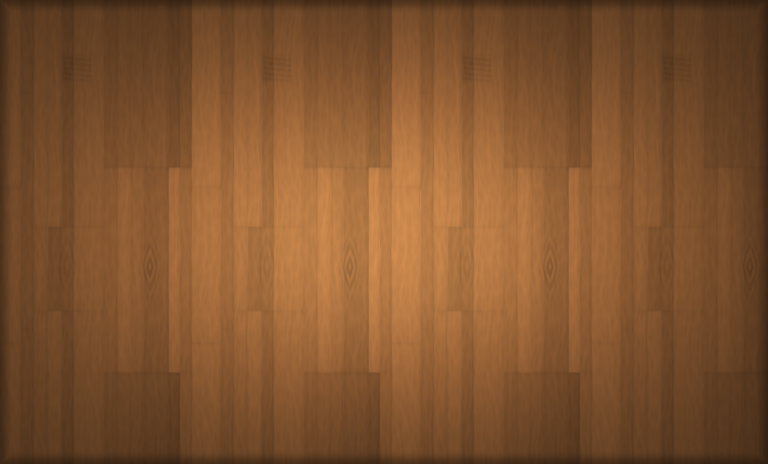
This texture is drawn by a Shadertoy shader. Its source:

```glsl
// Vertical wooden planks under a warm central light, fading to dark borders.
// A repeating group of unequal planks gets butt joints, layered-sine grain,
// stretched cellular pores and ringed knots, then an elliptical glow.

const int PLANKS = 12;
const float GROUP_WIDTH = 0.2604;   // share of the canvas width
const float GROUP_START = 0.1341;
const vec3 WOOD_TINT = vec3(1.0, 0.645, 0.36);

// Left edge of each plank inside one group
const float EDGE[12] = float[](0.0, 0.07, 0.135, 0.20, 0.325, 0.38,
                               0.44, 0.585, 0.65, 0.72, 0.79, 0.85);
// Brightness of the upper, middle and lower boards of each plank
const float UPPER[12] = float[](0.95, 0.97, 0.95, 0.93, 0.86, 0.90,
                                1.08, 0.98, 1.06, 1.04, 0.93, 1.04);
const float MIDDLE[12] = float[](1.00, 1.06, 1.00, 0.92, 1.07, 0.98,
                                 1.06, 0.97, 1.03, 0.94, 0.95, 1.04);
const float LOWER[12] = float[](0.95, 0.96, 0.94, 0.90, 0.85, 0.99,
                                1.06, 0.97, 1.02, 1.04, 0.93, 1.03);

float hash(vec2 p) {
    return fract(sin(dot(p, vec2(127.1, 311.7))) * 4375.85);
}

// Distance to the nearest scattered point
float cellular(vec2 p) {
    vec2 cell = floor(p), f = fract(p);
    float nearest = 2.0;
    for (int j = -1; j <= 1; j++)
    for (int i = -1; i <= 1; i++) {
        vec2 o = vec2(i, j);
        vec2 site = vec2(hash(cell + o), hash(cell + o + 37.0));
        nearest = min(nearest, length(o + site - f));
    }
    return nearest;
}

// Heights of the upper and lower joints of a plank
vec2 jointHeights(int plank) {
    if (plank < 6) return vec2(0.639, 0.197);
    if (plank == 6) return vec2(0.597, 0.26);
    if (plank == 7) return vec2(0.80, 0.29);
    return vec2(0.511, 0.330);
}

float boardTone(int plank, float y, float soft) {
    vec2 joint = jointHeights(plank);
    float tone = mix(LOWER[plank], MIDDLE[plank],
                     smoothstep(joint.y - soft, joint.y + soft, y));
    tone = mix(tone, UPPER[plank], smoothstep(joint.x - soft, joint.x + soft, y));
    vec2 gap = abs(y - joint) / (1.5 * soft);
    return tone - 0.04 * exp(-min(gap.x, gap.y));
}

// Wavering vertical fibres with short dark pores
float grain(vec2 q, float seed) {
    float warp = 0.012 * sin(q.y * 11.0 + seed * 2.3)
               + 0.006 * sin(q.y * 29.0 + seed * 4.1);
    float x = q.x + warp;
    float fibres = 0.45 * sin(x * 170.0 + seed)
                 + 0.35 * sin(x * 93.0 + 2.0 * sin(q.y * 17.0 + seed))
                 + 0.30 * sin(x * 261.0 + 3.0 * sin(q.y * 8.0 + seed * 3.0));
    float pores = cellular(vec2(x * 48.0, q.y * 30.0 + seed * 7.0)) - 0.45;
    return 0.017 * fibres + 0.07 * pores;
}

// Pointed oval growth rings around a centre
float knot(vec2 q, vec2 centre, vec2 radius) {
    vec2 d = abs(q - centre) / radius;
    float r = mix(length(d), d.x + d.y, 0.6);
    return exp(-r * r * 0.8) * (0.65 * sin(r * 11.0 + 1.0) - 0.4);
}

// Soft-edged rectangle
float patchMask(vec2 q, vec2 lo, vec2 hi, float soft) {
    vec2 m = smoothstep(lo - soft, lo + soft, q)
           * (1.0 - smoothstep(hi - soft, hi + soft, q));
    return m.x * m.y;
}

// One repeating group: q.x runs across it, q.y is the canvas height
float planks(vec2 q, vec2 pixel) {
    float tone = boardTone(PLANKS - 1, q.y, pixel.y);
    float seam = exp(-(1.0 - q.x) / pixel.x);
    float seed = 0.0;
    for (int i = 0; i < PLANKS; i++) {
        float cover = smoothstep(EDGE[i], EDGE[i] + 1.5 * pixel.x, q.x);
        tone = mix(tone, boardTone(i, q.y, pixel.y), cover);
        seam = max(seam, exp(-abs(q.x - EDGE[i]) / pixel.x));
        if (q.x >= EDGE[i]) seed = float(i) * 1.7;
    }
    tone += grain(q, seed) - 0.055 * seam;
    tone += 0.12 * knot(q, vec2(0.235, 0.425), vec2(0.037, 0.052));
    tone += 0.05 * knot(q, vec2(0.82, 0.425), vec2(0.045, 0.07));
    float dark = patchMask(q, vec2(0.80, 0.825), vec2(0.94, 0.88), 0.008);
    return tone - dark * (0.06 + 0.025 * sin(q.y * 560.0 + q.x * 25.0));
}

// Elliptical falloff plus a narrow dark border
float lighting(vec2 uv, float aspect) {
    vec2 d = (uv - vec2(0.495, 0.495)) * 2.0;
    float glow = 0.30 + 0.46 * exp(-1.35 * dot(d, d));
    vec2 inset = min(uv, 1.0 - uv) * vec2(aspect, 1.0);
    float border = smoothstep(-0.005, 0.03, min(inset.x, inset.y));
    return glow * mix(0.65, 1.0, border);
}

void mainImage(out vec4 fragColor, in vec2 fragCoord) {
    vec2 uv = fragCoord / iResolution.xy;
    vec2 q = vec2(fract((uv.x - GROUP_START) / GROUP_WIDTH), uv.y);
    // Soft width never thinner than a pixel, fixed to the canvas otherwise
    vec2 pixel = max(1.0 / iResolution.xy, vec2(0.0016, 0.003));
    pixel.x /= GROUP_WIDTH;
    float light = lighting(uv, iResolution.x / iResolution.y);
    vec3 color = WOOD_TINT * light * planks(q, pixel);
    color += vec3(0.0, 0.02, 0.015) * smoothstep(0.55, 0.78, light);
    fragColor = vec4(clamp(color, 0.0, 1.0), 1.0);
}
```
